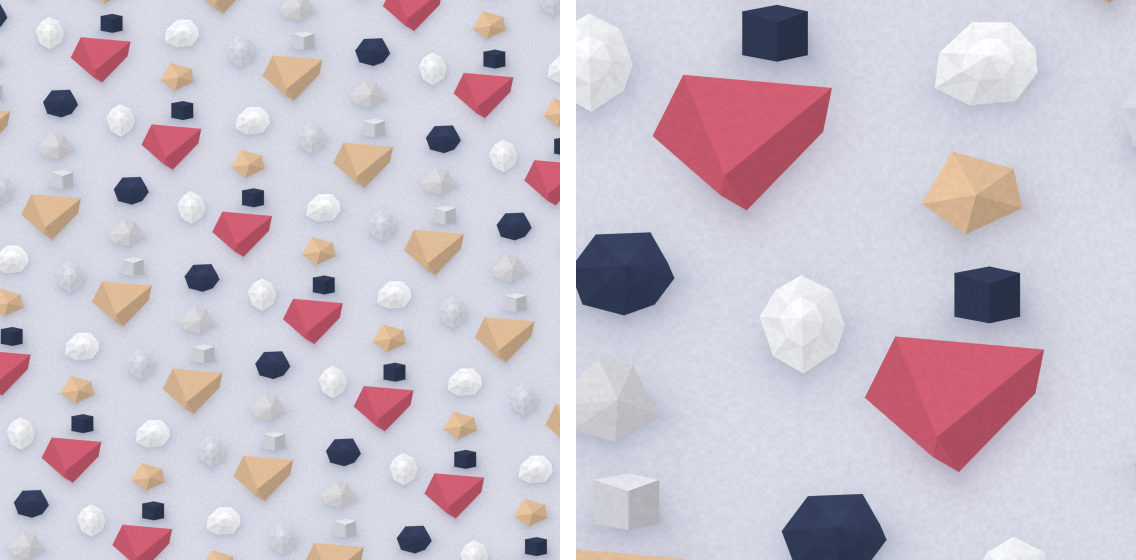
Left, the full canvas; right, a detail of the centre.
Give the GLSL for this pattern, as a Shadertoy shader.

```glsl
// Faceted paper gems on a slanted lattice, softly lit over a pale ground.

// Outlines, clockwise from the top left: xy is a corner, z the shade of the facet after it.
const vec3 none = vec3(0.);
const vec3 WEDGE[8] = vec3[8](vec3(-27, -31, 1.03), vec3(41, -25, .84), vec3(37, -5, .84),
    vec3(2, 31, .88), vec3(-10, 24, .96), vec3(-41, -3, .96), none, none);
const vec3 CUBE[8] = vec3[8](vec3(-15, -10, 1.12), vec3(1, -13, 1.12), vec3(15, -10, .86),
    vec3(15, 10, .86), vec3(1, 13, 1), vec3(-15, 10, 1), none, none);
const vec3 EGG[8] = vec3[8](vec3(-1, -22, .99), vec3(13, -15, .94), vec3(19, 1, .9),
    vec3(15, 13, .9), vec3(0, 23, .94), vec3(-14, 15, .97), vec3(-20, -3, 1.01), vec3(-13, -15, 1.03));
const vec3 DOME[8] = vec3[8](vec3(-6, -19, 1.03), vec3(12, -19, 1), vec3(23, -7, .97),
    vec3(24, 4, .93), vec3(14, 17, .89), vec3(-7, 19, .92), vec3(-23, 11, .99), vec3(-21, -5, 1.03));
const vec3 PEBBLE[8] = vec3[8](vec3(-12, -18, 1.1), vec3(13, -19, 1.03), vec3(21, -5, .96),
    vec3(24, 2, .9), vec3(15, 14, .86), vec3(1, 19, .9), vec3(-18, 14, .95), vec3(-24, -2, 1.05));
const vec3 SHARD[8] = vec3[8](vec3(-4, -19, .99), vec3(12, -16, .93), vec3(24, 7, .9),
    vec3(4, 19, .95), vec3(-16, 14, 1), vec3(-25, 3, 1.05), none, none);
const vec3 NUGGET[8] = vec3[8](vec3(-8, -19, .99), vec3(20, -11, .9), vec3(24, 7, .83),
    vec3(-2, 19, .95), vec3(-22, 5, 1.04), none, none, none);

float cross2(vec2 a, vec2 b) { return a.x * b.y - a.y * b.x; }

vec2 hashGradient(vec2 cell) {
    vec3 h = fract(cell.xyx * vec3(.1031, .103, .0973));
    h += dot(h, h.yzx + 33.33);
    float angle = 6.2832 * fract((h.x + h.y) * h.z);
    return vec2(cos(angle), sin(angle));
}

float gradientNoise(vec2 p) {
    vec2 i = floor(p), f = p - i, u = f * f * (3. - 2. * f), o = vec2(0, 1);
    return mix(mix(dot(hashGradient(i), f), dot(hashGradient(i + o.yx), f - o.yx), u.x),
               mix(dot(hashGradient(i + o), f - o), dot(hashGradient(i + 1.), f - 1.), u.x), u.y);
}

// Offset from the nearest lattice copy of a center
vec2 latticeOffset(vec2 p, vec2 center) {
    mat2 lattice = mat2(97., 119.6, 331., -190.2);
    vec2 cell = inverse(lattice) * (p - center);
    return lattice * (cell - round(cell));
}

// Gem with facets meeting at the apex; a ring above 0 cuts extra facets around it
void drawGem(inout vec3 color, vec2 p, vec2 center, vec3 corners[8], int count,
             vec2 apex, float ring, vec3 tint, float pixel) {
    vec2 offset = latticeOffset(p, center), q = offset - apex;
    float radius = -1e3, shade = 1., dist = 1e3, soft = pixel / 25.;
    for (int i = 0; i < count; i++) {
        vec3 corner = corners[i];
        vec2 a = corner.xy - apex, b = corners[(i + 1) % count].xy - apex, edge = b - a;
        float s = cross2(q, b) / cross2(a, b), t = cross2(a, q) / cross2(a, b);

        // Crown, slanted band and rim of this sector
        float band = smoothstep(soft, -soft, s + ring * t - ring);
        float crown = smoothstep(soft, -soft, s + t - ring);
        float facet = corner.z + (ring > 0. ? mix(-.025 * band, .025, crown) : 0.);

        shade = mix(shade, facet, smoothstep(-soft, soft, s + t - radius));
        radius = max(radius, s + t);
        float along = clamp(dot(q - a, edge) / dot(edge, edge), 0., 1.);
        dist = min(dist, length(q - a - edge * along));
    }
    if (radius < 1.) dist = -dist;

    // Soft shadow, heavier below, with a little bounced tint
    float below = smoothstep(-.6, .9, dot(offset, vec2(.3, .95)) / (length(offset) + 1.));
    float shadow = exp(-max(dist, 0.) / 8.) * mix(.1, .55, below);
    color *= mix(vec3(1), mix(vec3(.68, .69, .76), tint, .2), shadow);

    color = mix(color, tint * shade, smoothstep(pixel, -pixel, dist * 1.4));
}

void mainImage(out vec4 fragColor, in vec2 fragCoord) {
    // Canvas is 768 units tall, y pointing down
    float pixel = 768. / iResolution.y;
    vec2 p = vec2(fragCoord.x, iResolution.y - fragCoord.y) * pixel;

    vec3 white = vec3(.94, .945, .96), navy = vec3(.2, .24, .35), tan = vec3(.88, .74, .6);
    vec3 color = vec3(.85, .86, .905) + .012 * gradientNoise(p / 70.);

    // Small gems
    drawGem(color, p, vec2(153, 32), CUBE, 6, vec2(1, -5), 0., navy * .92, pixel);
    drawGem(color, p, vec2(416, 56), CUBE, 6, vec2(1, -5), 0., vec3(.81, .81, .84), pixel);
    drawGem(color, p, vec2(249, 46), DOME, 8, vec2(2, -4), .5, white, pixel);
    drawGem(color, p, vec2(83, 142), PEBBLE, 8, vec2(2, -4), .5, navy, pixel);
    drawGem(color, p, vec2(69, 45), EGG, 8, vec2(-1, -2), .5, white, pixel);
    drawGem(color, p, vec2(331, 69), EGG, 8, vec2(-1, -2), .5, vec3(.84, .85, .89), pixel);
    drawGem(color, p, vec2(504, 129), SHARD, 6, vec2(5, 0), 0., vec3(.82, .82, .84), pixel);
    drawGem(color, p, vec2(242, 105), NUGGET, 5, vec2(3, 1), 0., tan, pixel);

    // Large wedges
    drawGem(color, p, vec2(138, 82), WEDGE, 6, vec2(-8, 15), 0., vec3(.8, .36, .44), pixel);
    drawGem(color, p, vec2(401, 107), WEDGE, 6, vec2(-8, 15), 0., tan * .97, pixel);

    // Paper grain
    color *= 1. + .035 * gradientNoise(p * .55) + .025 * gradientNoise(p * .23 + 40.);
    fragColor = vec4(color, 1);
}
```
